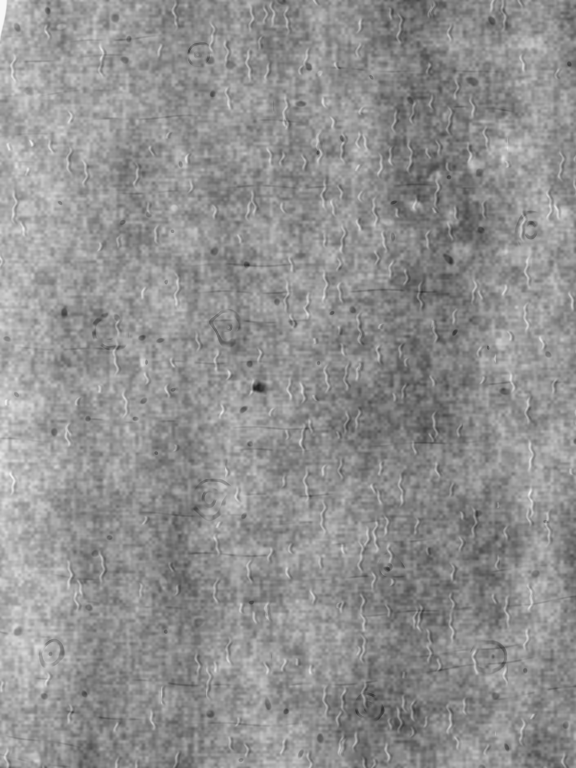
Write a Shadertoy shader that draws this texture.

```glsl
// Smooth grey tree bark: a rounded trunk tone with soft mottling and fine grain,
// overlaid with pale vertical cracks, faint cross scratches, dark pores,
// ringed knots and lichen. Scattered parts come from jittered hash cells.

const float BASE_TONE = 0.588;
const float LEFT_GLOW = 0.085;
const float SHADE_DEPTH = 0.085;
const float MOTTLE = 0.14;
const float GRAIN = 0.15;
const float CRACK_LIGHT = 0.15;
const float CRACK_SHADOW = 0.08;
const float CRACK_WIDTH = 0.0027;
const float SCRATCH_DARK = 0.10;
const float PORE_DARK = 0.17;
const float KNOT_DARK = 0.15;
const float LICHEN_LIGHT = 0.17;
const vec2 SCAR_CENTRE = vec2(0.336, 0.497);
const vec2 LICHEN_CENTRE = vec2(0.63, 0.75);

vec2 hash2(vec2 p) {
    vec3 q = fract(p.xyx * vec3(0.1031, 0.1030, 0.0973));
    q += dot(q, q.yzx + 33.33);
    return fract((q.xx + q.yz) * q.zy);
}

// Smooth value noise, centred on zero
float noise(vec2 p) {
    vec2 i = floor(p), f = fract(p);
    f = f * f * (3.0 - 2.0 * f);
    float low = mix(hash2(i).x, hash2(i + vec2(1, 0)).x, f.x);
    float high = mix(hash2(i + vec2(0, 1)).x, hash2(i + vec2(1, 1)).x, f.x);
    return mix(low, high, f.y) - 0.5;
}

// Cellular scatter of soft round spots, p in cells
float spots(vec2 p, float share, float radius, float seed) {
    float cover = 0.0;
    for (int k = 0; k < 9; k++) {
        vec2 id = floor(p) + vec2(k % 3 - 1, k / 3 - 1);
        vec2 look = hash2(id + seed + 57.0);
        float size = radius * mix(0.4, 1.0, look.y);
        float d = length(p - id - hash2(id + seed));
        float spot = 1.0 - smoothstep(0.4 * size, size, d);
        cover = max(cover, spot * step(look.x, share));
    }
    return cover;
}

// Short wavering upright lines, one per cell at most
float cracks(vec2 p, vec2 cell, float share, float seed) {
    float column = floor(p.x / cell.x);
    p.y += cell.y * hash2(vec2(column, seed)).x;
    vec2 id = floor(p / cell);
    vec2 place = hash2(id + seed), look = hash2(id + seed + 51.0);
    vec2 q = fract(p / cell) - 0.5;
    float wobble = 0.0019 * sin(p.y * 170.0 + place.y * 6.3)
                 + 0.0010 * sin(p.y * 410.0 + look.x * 6.3);
    float d = abs((q.x - (place.x - 0.5) * 0.6) * cell.x - wobble);
    float taper = 1.0 - smoothstep(0.45, 1.0, abs(q.y) / mix(0.12, 0.48, look.x));
    return step(look.y, share) * taper * (1.0 - smoothstep(0.0, CRACK_WIDTH, d));
}

float allCracks(vec2 p, float share) {
    return max(cracks(p, vec2(0.024, 0.060), share, 3.0),
               cracks(p + 0.011, vec2(0.031, 0.037), share * 0.8, 19.0));
}

// Thin level lines that follow the bend of the trunk
float scratches(vec2 p) {
    p.y += 0.5 * (p.y - 0.6) * (p.x - 0.35) * (p.x - 0.35);
    vec2 cell = vec2(0.19, 0.043);
    p.x += cell.x * hash2(vec2(floor(p.y / cell.y), 7.0)).x;
    vec2 id = floor(p / cell), look = hash2(id + 83.0);
    vec2 q = fract(p / cell) - 0.5;
    float d = abs((q.y - (look.x - 0.5) * 0.6) * cell.y - 0.0015 * sin(p.x * 60.0));
    float ends = 1.0 - smoothstep(0.2, 0.48, abs(q.x));
    float broken = smoothstep(-0.25, 0.3, noise(p * vec2(70.0, 40.0)));
    return step(look.y, 0.45) * ends * broken * (1.0 - smoothstep(0.0, 0.0025, d));
}

// Broken concentric rings around sparse centres
float knots(vec2 p) {
    vec2 cell = vec2(0.19, 0.21);
    vec2 id = floor(p / cell), look = hash2(id + 29.0);
    vec2 q = (fract(p / cell) - 0.5 - (hash2(id + 11.0) - 0.5) * 0.5) * cell;
    float radius = mix(0.018, 0.034, look.x);
    float d = length(q) / radius + 0.5 * noise(p * 55.0);
    float rings = smoothstep(0.1, 0.9, sin(d * 11.0));
    float broken = smoothstep(-0.2, 0.25, noise(p * 110.0));
    return step(look.y, 0.40) * rings * broken * (1.0 - smoothstep(0.75, 1.15, d));
}

void mainImage(out vec4 fragColor, in vec2 fragCoord) {
    vec2 p = fragCoord / iResolution.y;
    float u = fragCoord.x / iResolution.x;
    vec2 warp = p + 0.012 * vec2(noise(p * 40.0), noise(p * 40.0 + 31.0));

    // Rounded trunk tone
    float shade = (u - 0.72 + 0.03 * sin(p.y * 7.0)) / 0.17;
    float tone = BASE_TONE + LEFT_GLOW * (1.0 - smoothstep(0.0, 0.16, u));
    tone -= SHADE_DEPTH * exp(-shade * shade) + 0.05 * smoothstep(0.85, 1.0, u);

    // Streaks, blotches, fibres and grain
    tone += MOTTLE * noise(warp * vec2(17.0, 4.0));
    tone += MOTTLE * (0.75 * noise(warp * 13.0 + 5.0) + 0.65 * noise(warp * 36.0));
    tone += GRAIN * (noise(p * vec2(145.0, 120.0)) + 0.9 * noise(p * 235.0 + 9.0));
    tone += GRAIN * 0.45 * (noise(p * vec2(38.0, 290.0)) + noise(p * vec2(220.0, 30.0)));

    // Cracks, each with a shadow on its right
    float share = 0.16 + 0.34 * exp(-pow((u - 0.64) / 0.2, 2.0));
    tone += CRACK_LIGHT * allCracks(p, share);
    tone -= CRACK_SHADOW * allCracks(p - vec2(0.0035, 0.0), share);

    // Dark marks
    tone -= SCRATCH_DARK * scratches(p) + KNOT_DARK * knots(p);
    tone -= PORE_DARK * spots(warp * 24.0, 0.20, 0.20, 41.0);
    vec2 scar = (warp - SCAR_CENTRE) / vec2(0.017, 0.011);
    tone -= 0.33 * (1.0 - smoothstep(0.3, 1.0, length(scar) + 0.5 * noise(p * 150.0)));

    // Lichen, mostly in one group
    float group = 1.0 - smoothstep(0.08, 0.15, length(p - LICHEN_CENTRE));
    float lichen = spots(warp * 17.0, 0.42, 0.36, 73.0) * group;
    lichen = max(lichen, 0.8 * spots(warp * 15.0, 0.06, 0.18, 97.0));
    tone += LICHEN_LIGHT * lichen * (0.9 + 0.6 * noise(p * 130.0));

    // Bright sliver beyond the trunk at the upper left
    float outline = 0.011 * smoothstep(0.93, 1.0, p.y) - 0.002;
    tone = mix(0.97, tone, smoothstep(-0.0015, 0.0015, p.x - outline));
    fragColor = vec4(vec3(clamp(tone, 0.0, 1.0)), 1.0);
}
```
